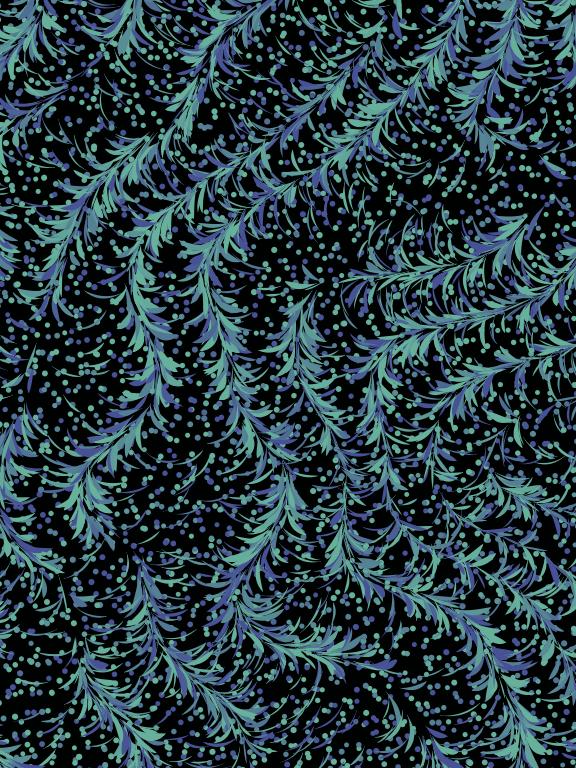
Give the GLSL for this pattern, as a Shadertoy shader.

```glsl
const vec3 INK = vec3(0.0, 0.004, 0.005);
const vec3 TEAL = vec3(0.40, 0.69, 0.61);
const vec3 STEEL = vec3(0.33, 0.50, 0.58);
const vec3 INDIGO = vec3(0.28, 0.32, 0.59);
const float INDIGO_RARITY = 1.4;
const float LEAF_CELL = 0.040;     // must exceed the longest half leaf
const int LEAF_LAYERS = 9;
const vec2 LEAF_HALF = vec2(0.016, 0.036);
const vec2 LEAF_WIDTH = vec2(0.0012, 0.0074);
const float LEAF_BEND = 10.0;
const float PLUME_REACH = 0.043;   // distance from stem to leaf tips
const float PLUME_SHARE = 0.30;    // largest reach as a share of stem spacing
const float DOT_CELL = 0.0265;
const int DOT_LAYERS = 2;
const vec2 DOT_RADIUS = vec2(0.0042, 0.0054);

vec4 hash4(vec2 cell, float seed) {
    vec2 p = cell + seed * vec2(17.31, 41.73);
    vec4 q = fract(p.xyxy * vec4(0.1031, 0.1030, 0.0973, 0.1099));
    q += dot(q, q.wzxy + 33.33);
    return fract((q.xxyz + q.yzzw) * q.zywx);
}

// Stems lie where this phase is halfway between integers
float stemPhase(vec2 p) {
    float swirl = smoothstep(0.15, 0.75, p.x);
    float s = 5.4 * p.x + 1.4 * sin(2.6 * p.y + 0.14);
    s += swirl * 0.80 * sin(4.1 * p.x + 6.3 * p.y + 0.8);
    s += swirl * 0.45 * sin(9.0 * p.y - 6.2 * p.x + 2.1);
    s += 0.20 * sin(7.0 * p.x + 12.0 * p.y + 1.3);
    return s + 0.13 * sin(19.0 * p.y - 9.0 * p.x);
}

// Unit normal of the nearest stem in xy, signed distance in z, phase slope in w
vec4 nearestStem(vec2 p) {
    const float e = 0.002;
    float s = stemPhase(p);
    vec2 slope = vec2(stemPhase(p + vec2(e, 0.0)), stemPhase(p + vec2(0.0, e))) - s;
    slope /= e;
    float steep = max(length(slope), 0.001);
    return vec4(slope / steep, (fract(s) - 0.5) / max(steep, 3.2), steep);
}

vec3 palette(float rnd) {
    float t = pow(rnd, INDIGO_RARITY);
    return t < 0.5 ? mix(TEAL, STEEL, smoothstep(0.08, 0.5, t))
                   : mix(STEEL, INDIGO, smoothstep(0.5, 0.8, t));
}

// Plumes swell and break off along their stems
float vigour(vec2 p) {
    float wave = sin(13.0 * p.x + 3.0 * sin(6.0 * p.y)) + sin(15.0 * p.y - 6.0 * p.x + 1.0);
    return smoothstep(-1.7, -0.3, wave);
}

// Coverage of one leaf that leaves its stem and curls outwards
float leaf(vec2 offset, vec2 center, vec4 shape, float keep, float px) {
    vec4 stem = nearestStem(center);
    float away = abs(stem.z);
    float side = stem.z < 0.0 ? -1.0 : 1.0;
    float reach = min(PLUME_REACH, PLUME_SHARE / stem.w);
    float inPlume = 1.0 - smoothstep(0.35, 1.1, away / reach);

    // Slender patches carry more loose hairs between the plumes
    float slender = 0.5 + 0.5 * sin(5.0 * center.x - 1.6 + 1.5 * sin(7.0 * center.y));
    float loose = mix(0.03, 0.15, slender);
    if (keep > loose + 0.85 * inPlume * vigour(center)) return 0.0;

    // Leaf frame: along runs from tail to tip, across points to the inner curl
    float turn = mix(0.08, 1.6, smoothstep(0.0, 1.1 * reach, away));
    turn += 0.5 * (shape.x - 0.5);
    vec2 tangent = vec2(stem.y, -stem.x);
    vec2 normal = side * stem.xy;
    vec2 along = cos(turn) * tangent + sin(turn) * normal;
    vec2 across = cos(turn) * normal - sin(turn) * tangent;

    float halfLength = mix(LEAF_HALF.x, LEAF_HALF.y, shape.y);
    float x = dot(offset, along);
    float s = 0.5 + 0.5 * x / halfLength;
    if (s <= 0.0 || s >= 1.0) return 0.0;

    float bend = LEAF_BEND * smoothstep(0.0, 0.02, away) * mix(0.5, 1.0, shape.x);
    float y = dot(offset, across) - bend * x * x;

    float broad = pow(shape.z, mix(0.5, 1.4, slender));
    broad *= smoothstep(-0.004, 0.018, away) * mix(0.22, 1.0, inPlume);
    float width = mix(LEAF_WIDTH.x, LEAF_WIDTH.y, broad);

    // Long fine tail, full belly near the tip, flatter inner edge
    float profile = 4.2 * pow(s, 1.4) * pow(1.0 - s, 0.8);
    float edge = width * profile - abs(y + 0.3 * width * profile);
    edge /= sqrt(1.0 + 4.0 * bend * bend * x * x);
    return clamp(edge / px + 0.5, 0.0, 1.0);
}

void mainImage(out vec4 fragColor, in vec2 fragCoord) {
    float px = 1.0 / iResolution.x;
    vec2 p = fragCoord * px;
    vec3 color = INK;

    // Scattered seeds
    for (int layer = 0; layer < DOT_LAYERS; layer++)
    for (int j = -1; j <= 1; j++)
    for (int i = -1; i <= 1; i++) {
        vec2 cell = floor(p / DOT_CELL) + vec2(i, j);
        vec4 rnd = hash4(cell, float(layer) + 31.0);
        float radius = mix(DOT_RADIUS.x, DOT_RADIUS.y, rnd.z);
        float gap = radius - length(p - (cell + rnd.xy) * DOT_CELL);
        color = mix(color, palette(rnd.w), clamp(gap / px + 0.5, 0.0, 1.0));
    }

    // Plumes of leaves
    for (int layer = 0; layer < LEAF_LAYERS; layer++)
    for (int j = -1; j <= 1; j++)
    for (int i = -1; i <= 1; i++) {
        vec2 cell = floor(p / LEAF_CELL) + vec2(i, j);
        vec4 place = hash4(cell, float(layer) + 1.0);
        vec2 center = (cell + place.xy) * LEAF_CELL;
        vec2 offset = p - center;
        if (dot(offset, offset) > LEAF_CELL * LEAF_CELL) continue;
        vec4 shape = hash4(cell, float(layer) + 57.0);
        float cover = leaf(offset, center, shape, place.z, px);
        color = mix(color, palette(place.w), cover);
    }

    fragColor = vec4(color, 1.0);
}
```
